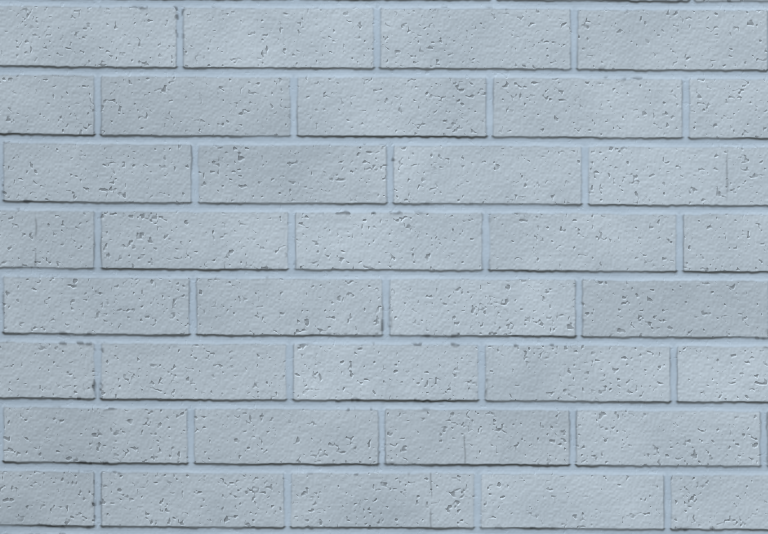
Give the GLSL for this texture, as a Shadertoy shader.

```glsl
// Pale blue-grey painted brick wall in running bond, with pitted faces and shadowed joints.

float hash(vec2 p) {
    vec3 q = fract(p.xyx * 0.1031);
    q += dot(q, q.yzx + 33.33);
    return fract((q.x + q.y) * q.z);
}

float noise(vec2 p) {
    vec2 i = floor(p), f = fract(p);
    f = f * f * (3.0 - 2.0 * f);
    return mix(mix(hash(i), hash(i + vec2(1, 0)), f.x),
               mix(hash(i + vec2(0, 1)), hash(i + vec2(1, 1)), f.x), f.y);
}

// Small clustered pores in the brick face, 0 to 1
float pores(vec2 p) {
    p += 0.004 * (vec2(noise(p * 130.0), noise(p * 130.0 + 50.0)) - 0.5);
    float n = 0.6 * noise(p * vec2(120, 155) + 7.0) + 0.4 * noise(p * 230.0);
    n += 0.14 * (noise(p * 14.0) - 0.5);
    return smoothstep(0.68, 0.92, n);
}

// Height of the rough painted surface
float relief(vec2 p) {
    return 0.65 * noise(p * 240.0) + 0.5 * noise(p * 125.0) + 0.3 * noise(p * 60.0) - 1.2 * pores(p);
}

void mainImage(out vec4 fragColor, in vec2 fragCoord) {
    vec2 p = fragCoord / iResolution.y;
    float px = 1.0 / iResolution.y;

    // Courses run slightly downhill and get thinner towards the bottom
    float drop = 1.0 - p.y - 0.0075 - 0.006 * (p.x - 0.717);
    drop += 0.003 * (noise(vec2(p.x * 5.0, 3.0)) - 0.5);
    float course = drop * (7.69 + 0.4 * drop);
    float row = floor(course);
    float rowHeight = 1.0 / (7.69 + 0.8 * drop);

    // Bricks along the course, every other row shifted by half
    float brickWidth = 0.369 - 0.0019 * row;
    float shift = 0.183 * mod(row, 2.0) - 0.032 * (1.0 - step(0.5, abs(row)));
    float along = (p.x - shift) / brickWidth;
    vec2 id = vec2(floor(along), row) + 20.0;
    vec2 local = (vec2(fract(along), fract(course)) - 0.5) * vec2(brickWidth, rowHeight);

    // Rounded brick outline with a ragged edge
    vec2 halfSize = vec2(brickWidth - 0.014, rowHeight - 0.018) * 0.5;
    vec2 q = abs(local) - halfSize + 0.004;
    float d = length(max(q, 0.0)) + min(max(q.x, q.y), 0.0) - 0.004;
    d += 0.002 * (noise(p * 30.0) - 0.5) + 0.002 * (noise(p * 120.0) - 0.5);
    float soft = max(px, 0.003);
    float face = 1.0 - smoothstep(-soft, soft, d);

    // Paint tones with broad stains
    vec3 brick = vec3(0.672, 0.724, 0.765) * (0.97 + 0.05 * hash(id));
    brick += 0.05 * (noise(p * 7.0) - 0.5) + 0.03 * (noise(p * 22.0) - 0.5);
    vec3 mortar = vec3(0.657, 0.727, 0.79) + 0.04 * (noise(p * vec2(14, 40)) - 0.5);
    vec3 color = mix(mortar, brick, face);

    // Light from above across pores and grain
    float slope = relief(p) - relief(p + vec2(-0.001, 0.0026));
    color *= 1.0 + slope * mix(0.045, 0.13, face);
    color *= 1.0 - 0.2 * pores(p) * face;

    // Shadow under each brick, fading into the joint
    float below = local.y - halfSize.y;
    float under = smoothstep(-0.004, 0.0, below);
    float strength = 0.34 + 0.2 * hash(id + 3.0) + 0.3 * (noise(p * vec2(12, 8)) - 0.5);
    float line = exp(-pow((d - 0.001) / 0.0028, 2.0));
    color = mix(color, vec3(0.25, 0.265, 0.265), under * line * strength * 1.4);
    color *= 1.0 - 0.15 * under * (1.0 - face) * exp(-max(d, 0.0) / 0.005);

    // Lit ledge of mortar above each brick, and creases beside the upright joints
    float upper = smoothstep(-0.003, 0.001, -local.y - halfSize.y);
    color += 0.05 * upper * exp(-pow((d - 0.003) / 0.0035, 2.0));
    color *= 1.0 - 0.1 * upper * exp(-pow((d + 0.002) / 0.002, 2.0)) * noise(p * vec2(30, 9));
    float side = smoothstep(-0.004, 0.0, abs(local.x) - halfSize.x) * (1.0 - under);
    float crease = exp(-pow(d / 0.0025, 2.0)) * (0.4 + noise(p * 28.0));
    color *= 1.0 - crease * side * mix(0.04, 0.18, hash(id + sign(local.x)));

    // Occasional faint upright scar on a face
    float scarX = (hash(id + 9.0) - 0.5) * brickWidth * 0.8;
    scarX += 0.004 * (noise(p * 40.0) - 0.5);
    float scar = exp(-pow((local.x - scarX) / 0.002, 2.0)) * step(0.75, hash(id + 5.0));
    color *= 1.0 - 0.14 * scar * face * smoothstep(0.35, 0.75, noise(p * vec2(15, 35)));

    // Paint lumps and chips caught along the joints
    float lump = smoothstep(0.6, 0.85, noise(p * vec2(60, 90) + 31.0) * 0.7 + 0.3 * noise(p * 170.0));
    lump *= exp(-pow(d / 0.004, 2.0)) * smoothstep(0.55, 0.8, noise(p * 6.0 + 4.0));
    color *= 1.0 - 0.3 * lump;

    // Slow falloff of daylight towards the left and the bottom
    color *= 0.95 + 0.05 * smoothstep(0.0, 0.7, p.x) + 0.035 * (p.y - 0.5);
    fragColor = vec4(clamp(color, 0.0, 1.0), 1.0);
}
```
